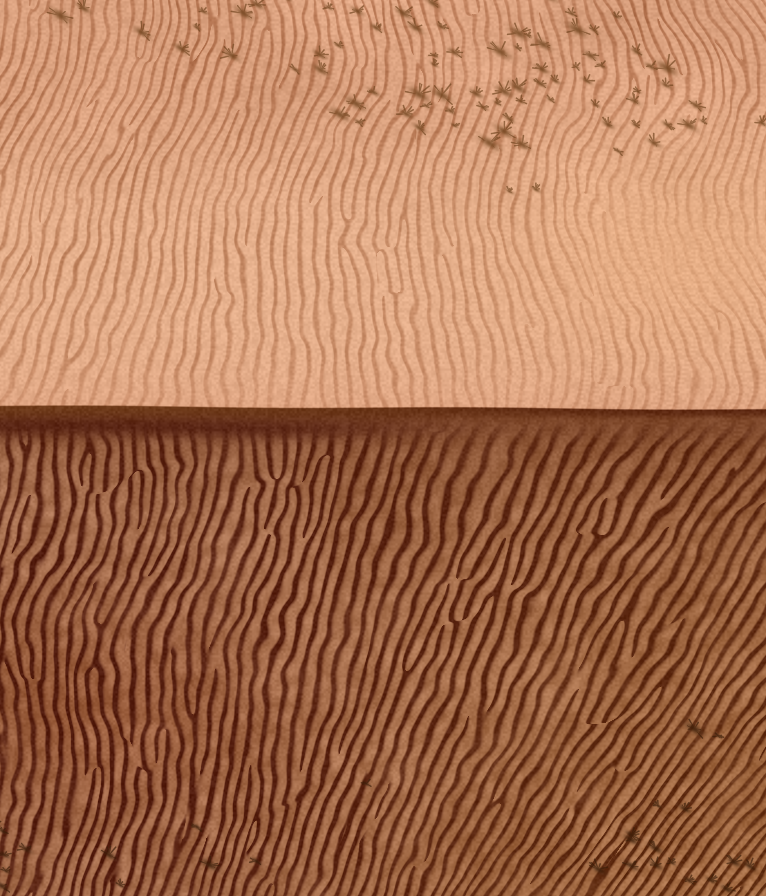
A WebGL 2 fragment shader for this texture:

```glsl
#version 300 es
precision highp float;
// Aerial view of a sand dune: a sunlit rippled slope above a crest, a shaded one below, with dry tufts.

#define LIT_FREQ 68.0      // ripples per unit on the sunlit slope
#define SHADE_FREQ 64.0    // ripples per unit on the shaded slope
#define FORK_BIAS 0.15     // lower values give more forked ripples
#define MEANDER 0.016      // sideways wander of the ripples
#define WOBBLE 0.0055      // short kinks along each ripple
#define TUFT_GRID 46.0     // tuft cells per unit
#define TUFT_BLADES 6
#define GRAIN 0.075

uniform vec2 u_resolution;
out vec4 fragColor;

const float TAU = 6.2832;

float hash(vec2 p) {
  return fract(sin(dot(p, vec2(127.1, 311.7))) * 43758.55);
}

float noise(vec2 p) {
  vec2 i = floor(p), f = fract(p);
  f = f * f * (3.0 - 2.0 * f);
  return mix(mix(hash(i), hash(i + vec2(1, 0)), f.x),
             mix(hash(i + vec2(0, 1)), hash(i + vec2(1, 1)), f.x), f.y);
}

float fbm(vec2 p) {
  return 0.55 * noise(p) + 0.3 * noise(p * 2.1 + 7.3) + 0.15 * noise(p * 4.3 + 19.1);
}

// Soft elliptical mask
float blob(vec2 p, vec2 center, vec2 radius) {
  vec2 d = (p - center) / radius;
  return exp(-dot(d, d));
}

// Wave height 0..1 across the field; zeros of the complex noise make the forks
float ripple(float field, vec2 p, float freq, float bias) {
  vec2 q = vec2(field * 28.0, p.y * 19.0);
  vec2 z = vec2(noise(q) - 0.5 + bias, noise(q + 31.7) - 0.5);
  field += MEANDER * (fbm(p * 13.0) - 0.5);
  field += WOBBLE * (noise(vec2(field * 36.0, p.y * 48.0)) - 0.5);
  float phase = TAU * freq * field + atan(z.y, z.x);
  return 0.5 + 0.5 * cos(phase + 0.6 * sin(phase + 0.8));
}

float segment(vec2 p, vec2 b) {
  return length(p - b * clamp(dot(p, b) / dot(b, b), 0.0, 1.0));
}

// Likelihood of a tuft
float tuftDensity(vec2 p) {
  float top = 0.62 * blob(p, vec2(0.53, 0.945), vec2(0.18, 0.075))
            + 0.40 * blob(p, vec2(0.62, 0.86), vec2(0.09, 0.06))
            + 0.40 * blob(p, vec2(0.78, 0.89), vec2(0.09, 0.03))
            + 0.20 * blob(p, vec2(0.2, 0.98), vec2(0.2, 0.03));
  float low = blob(p, vec2(0.015, 0.055), vec2(0.035, 0.035))
            + 0.5 * blob(p, vec2(0.20, 0.04), vec2(0.09, 0.018))
            + 0.9 * blob(p, vec2(0.715, 0.06), vec2(0.035, 0.055))
            + blob(p, vec2(0.80, 0.015), vec2(0.04, 0.022))
            + 0.7 * blob(p, vec2(0.80, 0.182), vec2(0.018));
  return top + low;
}

// Coverage by fans of thin blades, with a soft blot at each root
float tufts(vec2 p, float pixel) {
  float cover = 0.0;
  vec2 cell = floor(p * TUFT_GRID);
  for (int k = 0; k < 9; k++) {
    vec2 id = cell + vec2(k % 3 - 1, k / 3 - 1);
    vec2 root = (id + 0.1 + 0.8 * vec2(hash(id), hash(id + 5.3))) / TUFT_GRID;
    if (hash(id + 9.1) > tuftDensity(root)) continue;
    vec2 d = p - root;
    float size = mix(0.006, 0.017, pow(hash(id + 2.7), 2.0));
    vec2 lean = d + vec2(0.0, 0.5 * d.x);
    cover = max(cover, 0.75 * blob(lean, vec2(0), vec2(0.6, 0.3) * size));
    for (int b = 0; b < TUFT_BLADES; b++) {
      float angle = mix(-0.9, 3.4, hash(id + float(b) * 1.37));
      vec2 tip = size * (0.4 + 0.6 * hash(id - float(b))) * vec2(cos(angle), sin(angle));
      float blade = 1.0 - smoothstep(0.0001, 0.0005 + pixel, segment(d, tip));
      cover = max(cover, 0.65 * blade);
    }
  }
  return cover;
}

vec3 sunlitSlope(vec2 p, float rise) {
  float field = p.x - (0.40 - 1.2 * p.x) * (p.y - 0.7);
  float rough = smoothstep(0.72, 0.92, p.y);
  field += 0.02 * sin(p.y * 17.0 + 1.0) * rough + 0.03 * rough * (fbm(p * 9.0 + 3.0) - 0.5);
  // Ripples bend toward level at the foot on the right
  field += 0.05 * smoothstep(0.4, 0.8, p.x) * exp(-rise * 20.0);
  float smoothSand = blob(p, vec2(0.76, 0.71), vec2(0.19, 0.12));
  float wave = ripple(field, p, LIT_FREQ - 9.0 * rough, FORK_BIAS + 0.08 - 0.08 * rough);
  float depth = (0.5 + 0.9 * fbm(p * 14.0)) * (1.0 - 0.7 * smoothSand);
  depth *= mix(0.55, 1.0, smoothstep(0.0, 0.08, rise));
  vec3 sand = mix(vec3(0.91, 0.70, 0.56), vec3(0.88, 0.655, 0.52), rough);
  sand = mix(sand, vec3(0.91, 0.69, 0.53), smoothSand);
  sand = mix(sand, vec3(0.87, 0.635, 0.50), 0.7 * exp(-rise * 22.0));
  sand -= 0.08 * (fbm(p * 9.0 + 4.0) - 0.4) * (0.3 + rough);
  return sand - vec3(0.14, 0.165, 0.17) * depth * smoothstep(0.25, 1.0, wave);
}

vec3 shadedSlope(vec2 p, float drop) {
  float right = smoothstep(0.1, 0.85, p.x), left = 1.0 - smoothstep(0.1, 0.5, p.x);
  float field = p.x - (0.14 + 0.66 * p.x * p.x) * (p.y - 0.3);
  field += 0.014 * left * sin((p.y - 0.2) * 19.0) + 0.9 * right * pow(max(0.3 - p.y, 0.0), 2.0);
  float wave = ripple(field, p, SHADE_FREQ - 6.0 * right, FORK_BIAS + 0.12 * right);
  float depth = smoothstep(0.004, 0.05, drop) * (0.65 + 0.7 * fbm(p * 16.0));
  float ochre = right * (1.0 - p.y);
  vec3 sand = mix(vec3(0.67, 0.45, 0.32), vec3(0.65, 0.43, 0.27), ochre);
  vec3 groove = mix(vec3(0.32, 0.105, 0.05), vec3(0.37, 0.17, 0.06), ochre);
  sand -= vec3(0.06, 0.08, 0.08) * blob(p, vec2(0.1, 0.2), vec2(0.2, 0.12));
  sand -= 0.10 * (fbm(p * 7.0 + 2.0) - 0.45);
  sand -= 0.10 * (noise(vec2(field * 70.0, p.y * 75.0)) - 0.5);
  sand = mix(sand, groove, clamp(depth * smoothstep(0.08, 0.95, wave), 0.0, 1.0));
  // Deep shade under the crest, thinner to the right
  float shade = exp(-drop * mix(21.0, 13.0, right));
  sand = mix(sand, vec3(0.38, 0.17, 0.07), 0.62 * shade);
  vec3 lip = mix(vec3(0.44, 0.235, 0.10), vec3(0.36, 0.15, 0.06), right);
  sand = mix(lip, sand, smoothstep(0.001, mix(0.026, 0.013, right), drop));
  float core = blob(vec2(drop, 0), vec2(0.023, 0), vec2(0.013, 1)) * (1.0 - 0.9 * smoothstep(0.25, 0.6, p.x));
  return mix(sand, vec3(0.29, 0.085, 0.035), 0.72 * core);
}

void main() {
  vec2 p = gl_FragCoord.xy / u_resolution.y;
  float pixel = 1.0 / u_resolution.y;
  float crest = 0.5470 - 0.0045 * p.x + 0.0008 * sin(p.x * 15.0);
  float rise = p.y - crest;
  vec3 color = mix(shadedSlope(p, max(-rise, 0.0)), sunlitSlope(p, max(rise, 0.0)),
                   smoothstep(-pixel, pixel, rise));
  color += GRAIN * (noise(p * 400.0) - 0.5);
  vec3 tuftColor = rise > 0.0 ? vec3(0.42, 0.25, 0.10) : vec3(0.22, 0.11, 0.03);
  color = mix(color, tuftColor, tufts(p, pixel));
  fragColor = vec4(color, 1.0);
}
```
